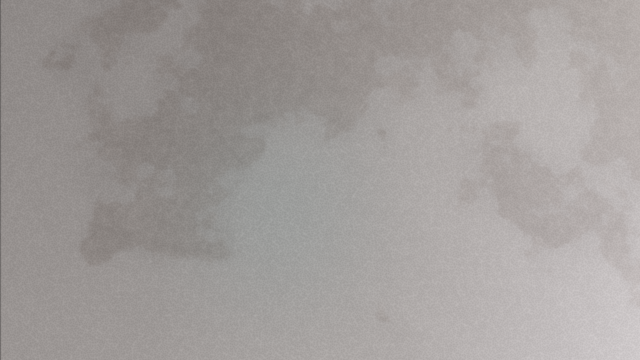
Give the GLSL for this texture, as a WebGL 1 fragment shader.

```glsl
precision highp float;
// Weathered grey plaster: a slanted light gradient, soft layered-sine clouds,
// flaky stains cut from warped fractal noise, and a fine cellular grain.
// All lengths are in canvas heights.

#define STAIN_SCALE 2.6
#define STAIN_LEVEL 0.55
#define STAIN_DEPTH 0.050
#define FLAKE_SCALE 17.0
#define FLAKE_RAGGED 0.42
#define CLOUD_DEPTH 0.012
#define GRAIN_SCALE 170.0
#define GRAIN_DEPTH 0.055

uniform vec2 u_resolution;

const mat2 TURN = mat2(0.8, 0.6, -0.6, 0.8);

vec2 hash2(vec2 p) {
  vec2 q = vec2(dot(p, vec2(127.1, 311.7)), dot(p, vec2(269.5, 183.3)));
  return fract(sin(q) * 43758.55);
}

float valueNoise(vec2 p) {
  vec2 i = floor(p);
  vec2 f = fract(p);
  f = f * f * (3.0 - 2.0 * f);
  float low = mix(hash2(i).x, hash2(i + vec2(1.0, 0.0)).x, f.x);
  float high = mix(hash2(i + vec2(0.0, 1.0)).x, hash2(i + 1.0).x, f.x);
  return mix(low, high, f.y);
}

float fractalNoise(vec2 p) {
  float sum = 0.0;
  float weight = 0.5;
  for (int i = 0; i < 5; i++) {
    sum += weight * valueNoise(p);
    p = TURN * p * 2.03 + 7.3;
    weight *= 0.5;
  }
  return sum / 0.97;
}

// Distance to the nearest scattered cell point
float cellNoise(vec2 p) {
  vec2 i = floor(p);
  vec2 f = fract(p);
  float nearest = 2.0;
  for (int y = -1; y <= 1; y++) {
    for (int x = -1; x <= 1; x++) {
      vec2 cell = vec2(float(x), float(y));
      vec2 d = cell + hash2(i + cell) - f;
      nearest = min(nearest, dot(d, d));
    }
  }
  return sqrt(nearest);
}

// Broad mottling from warped, turning sine waves
float sineClouds(vec2 p) {
  float sum = 0.0;
  float weight = 0.5;
  p *= 4.0;
  for (int i = 0; i < 4; i++) {
    p += 0.6 * sin(p.yx * 1.3 + float(i));
    sum += weight * sin(p.x) * sin(p.y + 1.7);
    p = TURN * p * 1.7;
    weight *= 0.6;
  }
  return sum;
}

// Soft bell around a center
float glow(vec2 p, vec2 center, vec2 size) {
  vec2 d = (p - center) / size;
  return exp(-dot(d, d));
}

void main() {
  vec2 uv = gl_FragCoord.xy / u_resolution;
  vec2 p = gl_FragCoord.xy / u_resolution.y;

  // Light grows to the right and slightly downward
  float light = 0.548 + 0.05 * uv.x + 0.155 * uv.x * uv.x + 0.05 * (1.0 - uv.y);
  light += CLOUD_DEPTH * sineClouds(p);

  // Stains gather at the upper left and thin out at the lower right
  vec2 warp = vec2(valueNoise(p * 5.0), valueNoise(p * 5.0 + 31.0)) - 0.5;
  float field = fractalNoise(p * STAIN_SCALE + 0.35 * warp + 4.0);
  field += 0.13 * (uv.y - 0.5) - 0.07 * (uv.x - 0.4);
  float flakes = fractalNoise(p * FLAKE_SCALE + 11.0) - 0.5;
  float soft = smoothstep(STAIN_LEVEL - 0.12, STAIN_LEVEL + 0.16, field);
  float crust = smoothstep(-0.02, 0.07, field + FLAKE_RAGGED * flakes - STAIN_LEVEL - 0.03);
  float stain = 0.6 * soft + 0.55 * crust * (0.6 + 0.8 * valueNoise(p * 60.0));
  light -= STAIN_DEPTH * stain;

  // Sandy grain in two sizes
  float grain = cellNoise(TURN * p * GRAIN_SCALE) - 0.48;
  light += GRAIN_DEPTH * grain + 0.02 * (valueNoise(TURN * p * 95.0) - 0.5);

  // Warm grey, browner in the crust, cooler around the middle
  vec3 color = light + vec3(0.008, -0.012, -0.020);
  color += crust * vec3(0.004, -0.002, -0.006);
  float cool = glow(p, vec2(0.76, 0.42), vec2(0.28, 0.30));
  color += cool * vec3(-0.022, 0.004, 0.006);
  color.b += 0.012 * smoothstep(0.5, 1.0, uv.x) * (1.0 - uv.y);

  // Thin shaded left rim
  color *= mix(0.75, 1.0, smoothstep(0.001, 0.005, p.x));
  gl_FragColor = vec4(color, 1.0);
}
```
